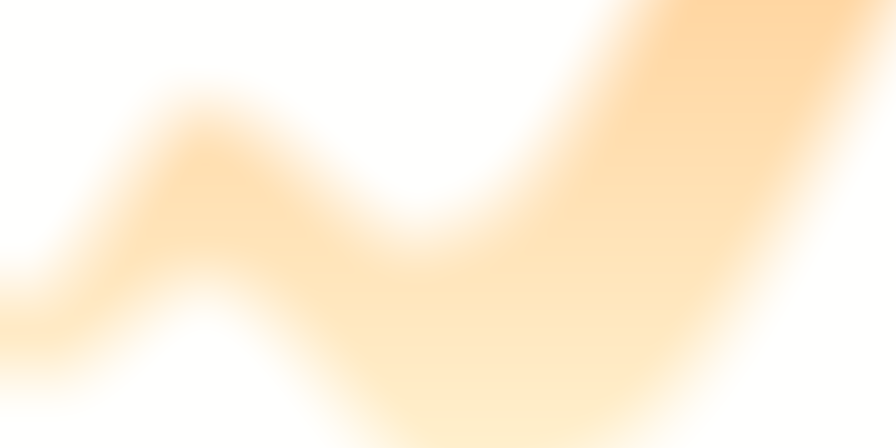
Reproduce this background procedurally as a WebGL 2 fragment shader.

```glsl
#version 300 es
precision highp float;
// A soft peach ribbon that rolls over a hill, dips, then sweeps up to the right.
// Two height curves bound the ribbon; the distance to each gives a blurred edge,
// and a vertical gradient tints the inside.

#define BLUR 0.12
#define PAPER vec3(1.0, 1.0, 0.996)
#define TINT_LOW vec3(1.0, 0.938, 0.800)
#define TINT_HIGH vec3(1.0, 0.840, 0.635)
#define HILL_X 0.456

uniform vec2 u_resolution;
out vec4 outColor;

// Smooth bend from level to a constant slope, starting near x = start
float ramp(float x, float start, float slope, float bend) {
    return slope * bend * log(1.0 + exp((x - start) / bend));
}

// levels: heights of the left end, the hilltop and the valley
// span: where the hill starts and ends
float edgeHeight(float x, vec3 levels, vec2 span) {
    float rise = smoothstep(span.x, HILL_X, x);
    float fall = smoothstep(HILL_X, span.y, x);
    return mix(mix(levels.x, levels.y, rise), levels.z, fall);
}

float upperEdge(float x) {
    return edgeHeight(x, vec3(0.35, 0.745, 0.45), vec2(0.05, 0.96))
         + ramp(x, 1.145, 1.9, 0.09);
}

float lowerEdge(float x) {
    return edgeHeight(x, vec3(0.165, 0.362, -0.138), vec2(0.10, 1.06))
         + ramp(x, 1.47, 2.15, 0.15);
}

// Vertical gap to a curve, corrected by its slope to approximate distance
float slopeDistance(float gap, float before, float after, float stepSize) {
    float slope = (after - before) / (2.0 * stepSize);
    return gap * inversesqrt(1.0 + slope * slope);
}

void main() {
    // The canvas spans 2 by 1 units
    vec2 p = gl_FragCoord.xy / u_resolution * vec2(2.0, 1.0);
    float e = 0.02;

    float below = slopeDistance(upperEdge(p.x) - p.y,
                                upperEdge(p.x - e), upperEdge(p.x + e), e);
    float above = slopeDistance(p.y - lowerEdge(p.x),
                                lowerEdge(p.x - e), lowerEdge(p.x + e), e);

    // Blurred coverage of the ribbon
    float ribbon = smoothstep(-BLUR, BLUR, below) * smoothstep(-BLUR, BLUR, above);

    vec3 tint = mix(TINT_LOW, TINT_HIGH, p.y);
    outColor = vec4(mix(PAPER, tint, ribbon), 1.0);
}
```
